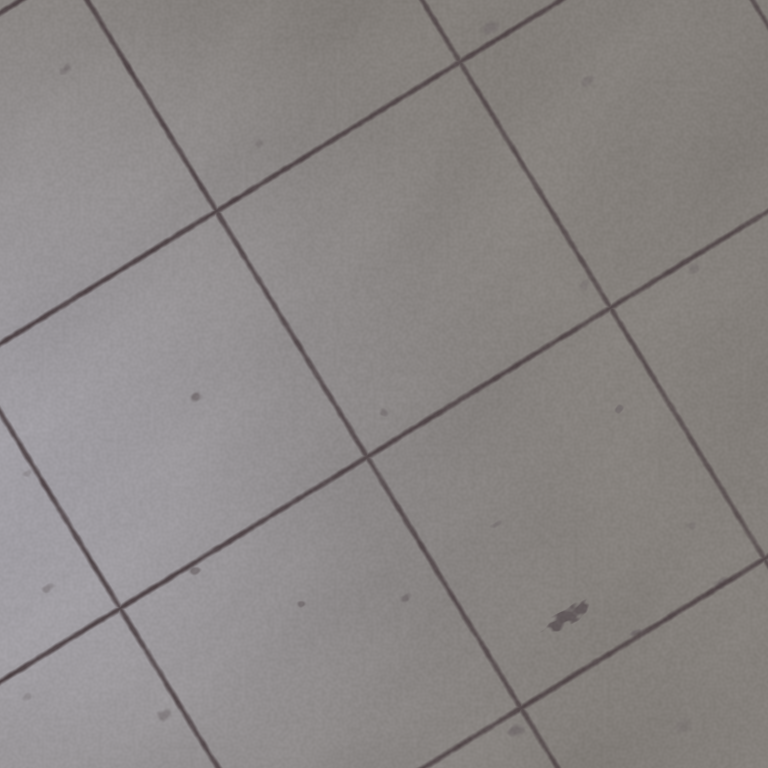
This texture is drawn by a Shadertoy shader. Its source:

```glsl
// Pale grey floor tiles on a tilted grid, with dark grout, soft side light, specks and a scuff.

const vec2  CROSSING    = vec2(0.478, 0.405);    // a grout crossing near the centre
const vec2  TILE_SIZE   = vec2(0.3744, 0.3793);
const float TILT        = 0.5498;                // radians
const vec2  PERSPECTIVE = vec2(0.007, -0.011);   // slow change of tile size

const float GROUT_HALF  = 0.0031;
const float GROUT_SOFT  = 0.0021;
const vec3  GROUT_COLOR = vec3(0.295, 0.250, 0.262);

const vec3  TILE_SHADE  = vec3(0.515, 0.497, 0.480);
const vec3  TILE_LIT    = vec3(0.630, 0.620, 0.645);
const vec2  LIGHT_POS   = vec2(-0.04, 0.34);
const float LIGHT_REACH = 0.92;

const float CLOUD_AMOUNT = 0.028;
const float GRAIN_AMOUNT = 0.024;

const float SPECK_CELLS  = 7.0;
const float SPECK_CHANCE = 0.36;
const vec3  SPECK_COLOR  = vec3(0.42, 0.39, 0.40);

const vec2  SCUFF_POS   = vec2(0.740, 0.198);
const vec2  SCUFF_SIZE  = vec2(0.031, 0.010);
const float SCUFF_TILT  = 0.60;
const vec3  SCUFF_COLOR = vec3(0.36, 0.325, 0.335);

vec2 hash22(vec2 p) {
    vec3 q = fract(p.xyx * vec3(0.1031, 0.1030, 0.0973));
    q += dot(q, q.yzx + 33.33);
    return fract((q.xx + q.yz) * q.zy);
}

float cornerSlope(vec2 cell, vec2 offset) {
    float angle = 6.28318 * hash22(cell).x;
    return dot(vec2(cos(angle), sin(angle)), offset);
}

float gradientNoise(vec2 p) {
    vec2 i = floor(p), f = p - i;
    vec2 w = f * f * f * (f * (f * 6.0 - 15.0) + 10.0);
    vec2 e = vec2(1.0, 0.0);
    return mix(mix(cornerSlope(i, f), cornerSlope(i + e.xy, f - e.xy), w.x),
               mix(cornerSlope(i + e.yx, f - e.yx), cornerSlope(i + 1.0, f - 1.0), w.x), w.y);
}

float fbm(vec2 p) {
    float sum = 0.0, gain = 1.0;
    for (int i = 0; i < 4; i++) {
        sum += gain * gradientNoise(p);
        p = 2.03 * p + 17.3;
        gain *= 0.5;
    }
    return sum;
}

// Rotates into axes whose x points along the given angle.
vec2 alongAngle(vec2 p, float angle) {
    float c = cos(angle), s = sin(angle);
    return vec2(c * p.x + s * p.y, c * p.y - s * p.x);
}

// Coverage of the grout, x for the steep lines and y for the shallow ones.
vec2 groutLines(vec2 uv, float pixel) {
    vec2 t = alongAngle(uv - CROSSING, TILT) * vec2(1.0, -1.0) / TILE_SIZE;
    t += PERSPECTIVE * t * t;
    vec2 d = abs(fract(t + 0.5) - 0.5) * TILE_SIZE;
    d += 0.0012 * gradientNoise(uv * 75.0);
    float soft = GROUT_SOFT + 0.5 * pixel;
    return 1.0 - smoothstep(GROUT_HALF - soft, GROUT_HALF + soft, d);
}

// Sparse smudges, one at most in each jittered cell.
float specks(vec2 uv, float pixel) {
    vec2 cell = floor(uv * SPECK_CELLS);
    vec2 place = hash22(cell + 41.0), kind = hash22(cell + 83.0);
    vec2 d = uv - (cell + mix(vec2(0.2), vec2(0.8), place)) / SPECK_CELLS;
    float radius = mix(0.005, 0.013, kind.y * kind.y);
    float r = length(alongAngle(d, 0.5) * vec2(0.8, 1.2)) + 0.005 * gradientNoise(uv * 95.0);
    float mark = 1.0 - smoothstep(0.3 * radius, radius + pixel, r);
    return mark * step(kind.x, SPECK_CHANCE) * mix(0.25, 0.75, place.x);
}

float scuff(vec2 uv) {
    vec2 q = alongAngle(uv - SCUFF_POS, SCUFF_TILT);
    float r = length(q / SCUFF_SIZE) + 0.9 * gradientNoise(q * vec2(70.0, 150.0));
    return 1.0 - smoothstep(0.55, 1.15, r);
}

void mainImage(out vec4 fragColor, in vec2 fragCoord) {
    vec2 uv = fragCoord / iResolution.y;
    float pixel = 1.0 / iResolution.y;

    // Tile surface under light from the left
    float light = smoothstep(LIGHT_REACH, 0.0, length(uv - LIGHT_POS));
    vec3 color = mix(TILE_SHADE, TILE_LIT, light);
    color += CLOUD_AMOUNT * fbm(alongAngle(uv, 0.75) * vec2(2.6, 5.5));

    // Dirt
    color = mix(color, SPECK_COLOR, specks(uv, pixel));
    color = mix(color, SCUFF_COLOR, 0.85 * scuff(uv));

    // Grout: the steep lines fade to the right, all wear unevenly
    vec2 strength = vec2(mix(0.88, 0.68, uv.x), mix(0.95, 0.78, uv.x));
    strength *= 1.0 + 0.22 * gradientNoise(uv * 28.0);
    vec2 grout = groutLines(uv, pixel) * strength;
    color = mix(color, GROUT_COLOR, max(grout.x, grout.y));

    // Fine grain, slightly tinted
    float grain = gradientNoise(uv * 210.0) + 0.6 * gradientNoise(uv * 90.0);
    color += GRAIN_AMOUNT * grain * vec3(1.0, 0.95, 1.05);

    fragColor = vec4(clamp(color, 0.0, 1.0), 1.0);
}
```
